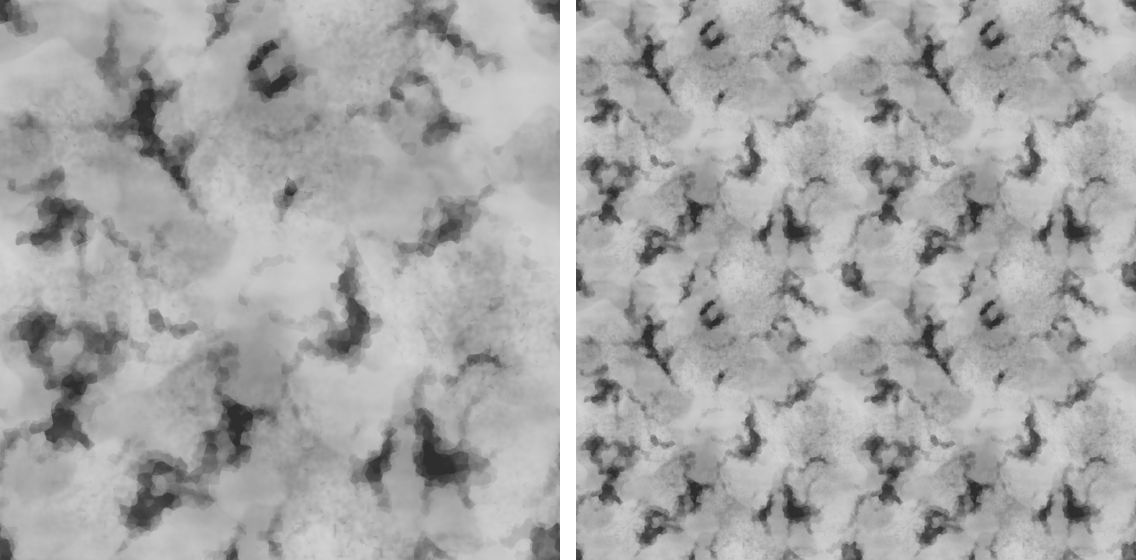
Left, the tile; right, the same tile 2 across and 2 down.
Reproduce this texture procedurally as a WebGL 1 fragment shader.

```glsl
precision highp float;
uniform vec2 u_resolution;

vec2 hash2(vec2 cell, float seed) {
  vec3 h = fract((cell.xyx + seed * 7.31) * vec3(0.1031, 0.1030, 0.0973));
  h += dot(h, h.yzx + 33.33);
  return fract((h.xx + h.yz) * h.zy);
}

// The half cell keeps rounding from missing exact multiples of the period
vec2 wrapCell(vec2 cell, vec2 period) {
  return floor(mod(cell + 0.5, period));
}

// Each grid gets its own origin, so that none lines up with the border
vec2 gridShift(float seed) {
  return fract(seed * vec2(0.618, 0.755) + 0.37);
}

// Gradient noise that wraps after a whole number of cells
float corner(vec2 cell, vec2 offset, vec2 period, float seed) {
  float angle = 6.2832 * hash2(wrapCell(cell, period), seed).x;
  return dot(vec2(cos(angle), sin(angle)), offset);
}

float noise(vec2 uv, vec2 period, float seed) {
  vec2 p = uv * period + gridShift(seed), c = floor(p), f = p - c;
  vec2 s = f * f * f * (f * (f * 6.0 - 15.0) + 10.0);
  vec2 e = vec2(1.0, 0.0);
  float low = mix(corner(c, f, period, seed), corner(c + e.xy, f - e.xy, period, seed), s.x);
  float high = mix(corner(c + e.yx, f - e.yx, period, seed), corner(c + e.xx, f - e.xx, period, seed), s.x);
  return mix(low, high, s.y);
}

// Depth inside broken, branching veins: positive within, negative outside
float veinDepth(vec2 uv) {
  float rough = 0.14 * noise(uv, vec2(27.0), 3.0);
  float trunk = abs(noise(uv, vec2(5.0), 1.0) + 0.3 * noise(uv, vec2(11.0), 2.0) + rough);
  float branch = abs(noise(uv, vec2(8.0), 9.0) + rough) + 0.035;
  float width = 0.02 + 0.36 * noise(uv, vec2(6.0), 4.0) + 0.09 * noise(uv, vec2(16.0), 5.0);
  return width - min(trunk, branch);
}

float stain(vec2 site, float tint) {
  float d = veinDepth(site) + 0.045 * (tint - 0.5);
  float crack = abs(noise(site, vec2(4.0), 6.0) + 0.4 * noise(site, vec2(12.0), 7.0));
  float faint = smoothstep(0.025, 0.008, crack) * smoothstep(-0.02, 0.15, noise(site, vec2(6.0), 8.0));
  return max(0.1 * smoothstep(-0.004, 0.004, d) + 0.32 * smoothstep(0.0, 0.13, d), 0.1 * faint);
}

// Flat polygons, each stained by the vein depth at its own site
float facets(vec2 uv, float count, float seed) {
  vec2 shift = gridShift(seed);
  vec2 p = uv * count + shift, c = floor(p);
  vec2 nearest = vec2(9.0), second = vec2(9.0);
  float tintA = 0.0, tintB = 0.0;
  for (int y = -1; y <= 1; y++) {
    for (int x = -1; x <= 1; x++) {
      vec2 cell = c + vec2(float(x), float(y));
      vec2 wrapped = wrapCell(cell, vec2(count));
      vec2 to = cell + 0.05 + 0.9 * hash2(wrapped, seed) - p;
      float tint = hash2(wrapped, seed + 5.0).y;
      if (dot(to, to) < dot(nearest, nearest)) {
        second = nearest; tintB = tintA;
        nearest = to; tintA = tint;
      } else if (dot(to, to) < dot(second, second)) {
        second = to; tintB = tint;
      }
    }
  }
  float edge = dot(0.5 * (nearest + second), normalize(second - nearest));
  float blend = 0.5 + 0.5 * smoothstep(0.0, 0.8 * count / min(u_resolution.x, u_resolution.y), edge);
  vec2 origin = p - shift;
  return mix(stain((origin + second) / count, tintB), stain((origin + nearest) / count, tintA), blend);
}

// Cloudy plaster with pale patches, brushed streaks and fine mottling
float plaster(vec2 uv) {
  float tone = 0.705 + 0.2 * noise(uv, vec2(4.0), 20.0) + 0.1 * noise(uv, vec2(9.0), 21.0);
  float patches = noise(uv, vec2(5.0), 22.0) + 0.25 * noise(uv, vec2(15.0), 23.0);
  tone += 0.06 * (smoothstep(-0.04, 0.06, patches) - 0.5);
  tone += 0.055 * noise(uv, vec2(21.0), 24.0);
  tone += 0.035 * noise(uv + 0.03 * noise(uv, vec2(3.0), 25.0), vec2(5.0, 38.0), 26.0);
  float rough = smoothstep(-0.1, 0.25, noise(uv, vec2(4.0), 27.0));
  float grain = noise(uv, vec2(48.0), 28.0) + 0.8 * noise(uv, vec2(97.0), 29.0);
  tone += (0.018 + 0.045 * rough) * grain;
  float flecks = noise(uv, vec2(83.0), 30.0) + 0.6 * noise(uv, vec2(31.0), 31.0);
  tone -= 0.05 * rough * smoothstep(0.4, 0.5, flecks);
  tone -= 0.05 * smoothstep(-0.12, 0.08, veinDepth(uv));
  return tone - 0.5 * max(tone - 0.76, 0.0);
}

void main() {
  vec2 uv = gl_FragCoord.xy / u_resolution;
  vec2 ragged = uv + 0.004 * vec2(noise(uv, vec2(45.0), 40.0), noise(uv, vec2(45.0), 41.0));

  // Overlapping translucent layers of facets
  float dark = 0.46 * facets(ragged, 51.0, 50.0)
             + 0.32 * facets(ragged, 67.0, 60.0)
             + 0.22 * facets(ragged, 92.0, 70.0);

  float tone = max(plaster(uv) - dark, 0.18);
  gl_FragColor = vec4(vec3(tone), 1.0);
}
```
